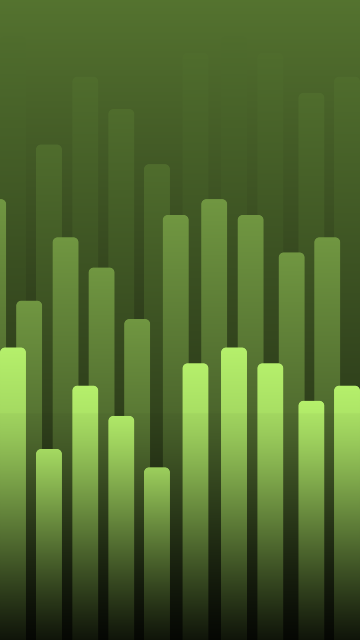
A Shadertoy shader for this background:

```glsl
// Three layers of rounded green columns on a dark gradient, fading to black below.

const int COLUMN_COUNT = 10;
const float CANVAS_HEIGHT = 16.0 / 9.0;   // canvas width is one unit
const float HALF_WIDTH = 0.0359;
const float CORNER_RADIUS = 0.014;
const float SHADE_TOP = 0.6296;

// Column centres, and how far each top sits below the tallest one
const float CENTERS[COLUMN_COUNT] = float[](
    0.036, 0.136, 0.237, 0.337, 0.436, 0.543, 0.650, 0.751, 0.865, 0.964);
const float DROPS[COLUMN_COUNT] = float[](
    0.0, 0.282, 0.106, 0.190, 0.333, 0.044, 0.0, 0.044, 0.148, 0.106);

float roundedBox(vec2 p, vec2 halfSize, float radius) {
    vec2 q = abs(p) - halfSize + radius;
    return length(max(q, 0.0)) + min(max(q.x, q.y), 0.0) - radius;
}

// Coverage of a column whose lower end lies outside the canvas
float columnMask(vec2 p, float center, float top, float pixel) {
    float halfHeight = 0.5 * top + 0.1;
    vec2 middle = vec2(center, top - halfHeight);
    float d = roundedBox(p - middle, vec2(HALF_WIDTH, halfHeight), CORNER_RADIUS);
    return 1.0 - smoothstep(-0.5 * pixel, 0.5 * pixel, d);
}

// Draws one row of columns, each with its own vertical gradient
vec3 drawLayer(vec3 color, vec2 p, float shift, float peak, float dropScale,
               vec3 topColor, vec3 bottomColor, float pixel) {
    for (int i = 0; i < COLUMN_COUNT; i++) {
        float top = peak - DROPS[i] * dropScale;
        float mask = columnMask(p, CENTERS[i] + shift, top, pixel);
        vec3 fill = mix(bottomColor, topColor, clamp(p.y / top, 0.0, 1.0));
        color = mix(color, fill, mask);
    }
    return color;
}

// Black veil that starts at a faint edge and deepens downward
float shadeAmount(float y, float pixel) {
    float depth = clamp(1.0 - y / SHADE_TOP, 0.0, 1.0);
    float edge = 1.0 - smoothstep(-0.5 * pixel, 0.5 * pixel, y - SHADE_TOP);
    return edge * mix(0.035, 0.86, pow(depth, 1.45));
}

void mainImage(out vec4 fragColor, in vec2 fragCoord) {
    vec2 p = fragCoord / iResolution.xy * vec2(1.0, CANVAS_HEIGHT);
    float pixel = 1.0 / iResolution.x;

    // Backdrop
    vec3 color = mix(vec3(0.04, 0.045, 0.03), vec3(0.33, 0.45, 0.185),
                     p.y / CANVAS_HEIGHT);

    // Back, middle and front columns
    color = drawLayer(color, p, 0.0, 1.678, 1.07,
                      vec3(0.31, 0.425, 0.175), vec3(0.09, 0.12, 0.055), pixel);
    color = drawLayer(color, p, -0.0549, 1.2245, 1.0,
                      vec3(0.44, 0.59, 0.255), vec3(0.14, 0.19, 0.085), pixel);
    color = drawLayer(color, p, 0.0, 0.8125, 1.0,
                      vec3(0.71, 0.94, 0.42), vec3(0.42, 0.56, 0.25), pixel);

    // Shade at the foot of the canvas
    color *= 1.0 - shadeAmount(p.y, pixel);
    fragColor = vec4(color, 1.0);
}
```
